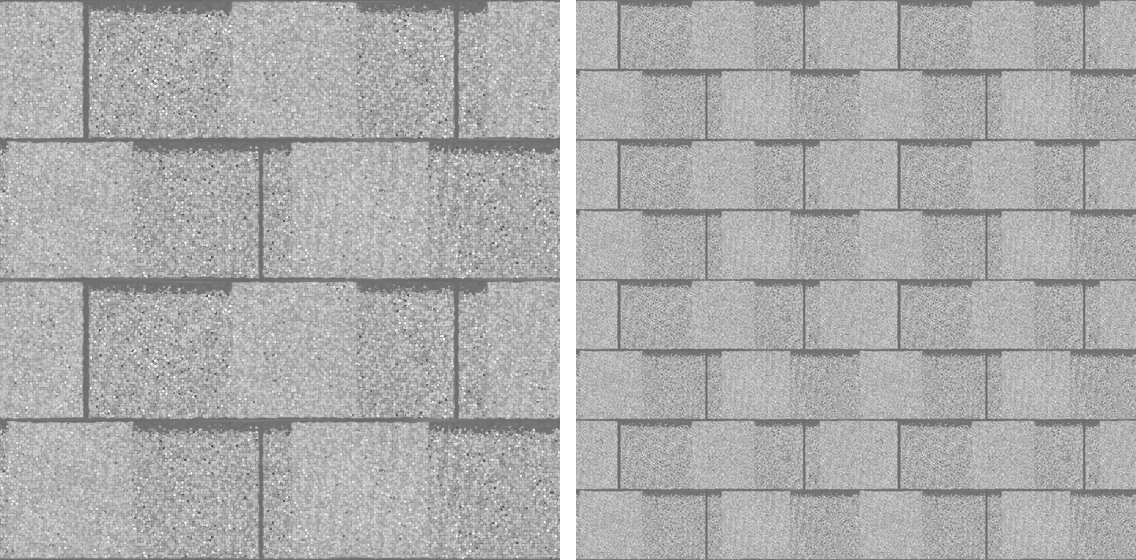
Left: one tile. Right: repeated 2 by 2.
A Shadertoy shader for this texture:

```glsl
// Grey asphalt shingles: four staggered courses made of two alternating layouts,
// with ragged dark joints, shadow bands under some tabs and mineral granules.
// Granules come from wrapped cellular noise, wear from wrapped value noise.

const float COURSES = 4.0;
const vec2 GRAIN_CELLS = vec2(204.0, 102.0);  // per pair of courses
const float JOINT_TONE = 0.435;
const float STONE_TONE = 0.735;

float hash(vec2 p) {
    return fract(sin(dot(p, vec2(127.1, 311.7))) * 43758.5453);
}

// Value noise on a grid of whole cells that wraps over the unit square
float noise(vec2 uv, vec2 cells) {
    vec2 p = uv * cells;
    vec2 i = floor(p), f = fract(p);
    f = f * f * (3.0 - 2.0 * f);
    vec2 a = mod(i, cells), b = mod(i + 1.0, cells);
    return mix(mix(hash(a), hash(vec2(b.x, a.y)), f.x),
               mix(hash(vec2(a.x, b.y)), hash(b), f.x), f.y);
}

// Nearest granule: distance in cells, then two random values of that granule
vec3 granule(vec2 uv, vec2 cells) {
    vec2 p = uv * cells;
    vec2 base = floor(p);
    vec3 nearest = vec3(9.0, 0.0, 0.0);
    for (int y = -1; y <= 1; y++)
    for (int x = -1; x <= 1; x++) {
        vec2 cell = base + vec2(x, y);
        vec2 id = mod(cell, cells);
        vec2 center = cell + 0.15 + 0.7 * vec2(hash(id + 3.7), hash(id + 19.3));
        float d = length(p - center);
        if (d < nearest.x) nearest = vec3(d, hash(id + 41.9), hash(id + 67.1));
    }
    return nearest;
}

// Distance between two positions on a circle of length one
float wrapDistance(float a, float b) {
    return abs(fract(a - b + 0.5) - 0.5);
}

// Coverage of the region where the signed distance d is negative
float inside(float d, float blur) {
    return 1.0 - smoothstep(-blur, blur, d);
}

// Signed distance along x to a span given as (center, half width)
float span(float x, vec2 s) {
    return wrapDistance(x, s.x) - s.y;
}

// Signed distance along x to the upright joints of a course
float uprightJoints(float x, bool odd) {
    return odd ? span(x, vec2(0.466, 0.0038))
               : min(span(x, vec2(0.1537, 0.0052)), span(x, vec2(0.815, 0.0043)));
}

// Signed distance along x to the darker tabs of a course
float darkTabs(float x, bool odd) {
    return odd ? min(span(x, vec2(0.379, 0.142)), span(x, vec2(0.8895, 0.1235)))
               : min(span(x, vec2(0.2865, 0.1275)), span(x, vec2(0.754, 0.116)));
}

// Granulated surface; dark tabs are rougher and a little deeper in tone
float stoneTone(vec3 grain, float mottle, float dark) {
    float tone = 0.17 * (grain.y - 0.5) - 0.22 * grain.x * grain.x;
    float core = 1.0 - smoothstep(0.2, 0.6, grain.x);
    tone += 0.15 * core * step(0.92, grain.z);
    tone -= 0.27 * core * step(grain.z, 0.02 + 0.02 * dark);
    return STONE_TONE + 0.01 - 0.022 * dark + tone * mix(0.9, 1.2, dark)
         + 0.05 * (mottle - 0.5);
}

void mainImage(out vec4 fragColor, in vec2 fragCoord) {
    vec2 uv = fragCoord / iResolution.xy;
    uv.y = 1.0 - uv.y;
    float blur = 0.8 / iResolution.y;

    // Course layout
    float course = uv.y * COURSES;
    bool odd = mod(floor(course), 2.0) > 0.5;
    float below = fract(course) / COURSES;
    float toLine = wrapDistance(course, 0.0) / COURSES;

    // Wear
    vec2 pairUv = uv * vec2(1.0, 2.0);
    float ragged = noise(pairUv, vec2(150.0, 75.0)) - 0.5;
    float fine = noise(pairUv, vec2(256.0, 128.0)) - 0.5;
    float mottle = 0.5 * noise(pairUv, vec2(14.0, 7.0)) + 0.5 * noise(pairUv, vec2(50.0, 25.0));
    float streak = noise(uv, vec2(9.0, 400.0));
    float thickness = 0.0028 + 0.0022 * noise(uv, vec2(11.0, 4.0));

    // Granules, with a faint rough seam at the ends of dark tabs
    float tabs = darkTabs(uv.x, odd);
    float dark = inside(tabs + 0.003 * ragged, 0.002);
    vec3 grain = granule(pairUv, GRAIN_CELLS);
    float tone = stoneTone(grain, mottle, dark);
    tone -= 0.06 * inside(abs(tabs) - 0.0015, 0.0015) * step(0.45, grain.y);

    // Shadow band along the top of the dark tabs, breaking up into granules
    float depth = 0.021 + 0.014 * ragged + 0.012 * (grain.y - 0.5);
    float band = inside(max(below - depth, tabs + 0.003 * fine), blur + 0.0008);
    band *= 1.0 - 0.7 * step(0.9, grain.z) * smoothstep(0.006, 0.016, below);
    tone = mix(tone, JOINT_TONE + 0.015 + 0.06 * fine, band);

    // Joints, with lengthwise streaks in the level ones
    float upright = inside(uprightJoints(uv.x, odd) + 0.003 * ragged, blur + 0.0006);
    float level = inside(toLine - thickness + 0.003 * ragged, blur + 0.0004);
    tone = mix(tone, JOINT_TONE + 0.04 * fine, upright);
    tone = mix(tone, JOINT_TONE - 0.02 + 0.1 * streak * streak, level);

    fragColor = vec4(vec3(clamp(tone, 0.0, 1.0)), 1.0);
}
```
